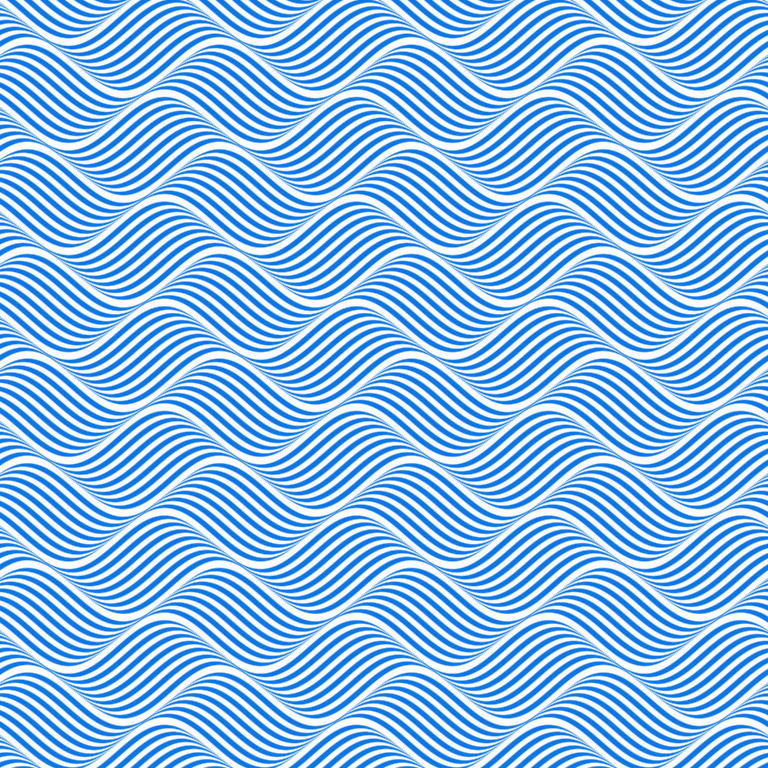
Give the GLSL for this pattern, as a three.js fragment shader.

```glsl
#define COLUMNS 4.0                  // wave periods across the canvas
#define ROW_HEIGHT 0.545             // vertical repeat, in wave periods
#define AMPLITUDE 0.139
#define LINE_STEP vec2(0.044, 0.0358) // right and down, from line to line
#define LINES_EACH_SIDE 3
#define INK_RATIO 0.5                // inked part of the line spacing
#define BASE_Y 2.149
#define SOFTNESS 0.0078
#define BLUE vec3(0.045, 0.465, 0.90)
#define WHITE vec3(0.99, 0.99, 1.0)

const float TAU = 6.2831853;

varying vec2 vUv;

// Offset to the nearest multiple of a period
float nearestRepeat(float value, float period) {
  return mod(value + 0.5 * period, period) - 0.5 * period;
}

// Coverage of a band by a soft pixel; thin bands fade out
float bandCoverage(float dist, float halfWidth) {
  float upper = clamp((halfWidth - dist) / SOFTNESS + 0.5, 0.0, 1.0);
  float lower = clamp((-halfWidth - dist) / SOFTNESS + 0.5, 0.0, 1.0);
  return upper - lower;
}

// Shifted copies of one rising S curve, tapering where they converge
float waveBundle(vec2 p) {
  float ink = 0.0;
  for (int i = -LINES_EACH_SIDE; i <= LINES_EACH_SIDE; i++) {
    vec2 q = p - float(i) * LINE_STEP * vec2(1.0, -1.0);
    float phase = TAU * nearestRepeat(q.x, 1.0);
    float slope = AMPLITUDE * TAU * cos(phase);
    float spacing = max(LINE_STEP.y + slope * LINE_STEP.x, 0.0);
    float height = nearestRepeat(q.y - AMPLITUDE * sin(phase), ROW_HEIGHT);
    float steepness = sqrt(1.0 + slope * slope);
    ink += bandCoverage(abs(height) / steepness,
                        0.5 * INK_RATIO * spacing / steepness);
  }
  return ink;
}

void main() {
  vec2 p = vUv * COLUMNS - vec2(0.0, BASE_Y);

  // Rising bundles, and their mirror images half a row away
  float rising = waveBundle(vec2(p.x + 0.25, p.y));
  float falling = waveBundle(vec2(0.25 - p.x, p.y + 0.5 * ROW_HEIGHT));

  float ink = min(rising + falling, 1.0);
  gl_FragColor = vec4(mix(WHITE, BLUE, ink), 1.0);
}
```
